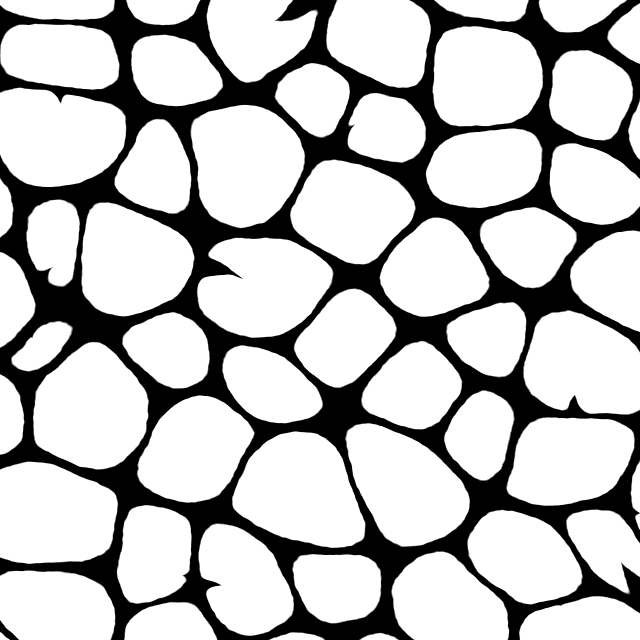
Reproduce this pattern procedurally as a WebGL 2 fragment shader.

```glsl
#version 300 es
precision highp float;

// Irregular rounded white stones packed in a black ground, some of them notched.
// Stones are cells of a weighted Voronoi diagram: a smooth minimum over the
// distances to all cell walls rounds the corners, gradient noise roughens the rims.

uniform vec2 u_resolution;
out vec4 fragColor;

const vec3 STONE_COLOR = vec3(1.0);
const vec3 GROUND_COLOR = vec3(0.0);
const vec2 STONES_PER_CANVAS = vec2(5.9, 7.1);
const float TILT = -0.25;         // direction of the long axes, radians
const float JITTER = 0.74;        // irregularity of the stone centres
const float SIZE_SPREAD = 0.30;   // spread of the cell weights
const float ROUNDING = 0.102;     // corner softness, in cells
const float HALF_GAP = 0.028;     // half width of the narrow channels
const float NOTCHED_SHARE = 0.24;

vec2 hash2(vec2 p) {
    vec3 q = fract(p.xyx * vec3(0.1031, 0.1030, 0.0973));
    q += dot(q, q.yzx + 33.33);
    return fract((q.xx + q.yz) * q.zy);
}

mat2 rotation(float angle) {
    float c = cos(angle), s = sin(angle);
    return mat2(c, s, -s, c);
}

float cornerSlope(vec2 corner, vec2 offset) {
    return dot(hash2(corner) * 2.0 - 1.0, offset);
}

// Gradient noise, roughly -0.7 to 0.7
float gradientNoise(vec2 p) {
    vec2 i = floor(p), f = p - i;
    vec2 u = f * f * f * (f * (f * 6.0 - 15.0) + 10.0);
    vec2 e = vec2(0.0, 1.0);
    float low = mix(cornerSlope(i, f), cornerSlope(i + e.yx, f - e.yx), u.x);
    float high = mix(cornerSlope(i + e, f - e), cornerSlope(i + e.yy, f - e.yy), u.x);
    return mix(low, high, u.y);
}

float smoothMin(float a, float b, float k) {
    float h = max(k - abs(a - b), 0.0) / k;
    return min(a, b) - 0.25 * k * h * h;
}

// Centre (xy) and weight (z) of a cell; odd rows are shifted by half a cell
vec3 stoneSite(vec2 cell) {
    vec2 shift = vec2(0.5 * mod(cell.y, 2.0), 0.0);
    vec2 center = cell + 0.5 + shift + JITTER * (hash2(cell) - 0.5);
    return vec3(center, SIZE_SPREAD * hash2(cell + 71.0).x);
}

float powerDistance(vec2 p, vec3 site) {
    vec2 d = p - site.xy;
    return dot(d, d) - site.z;
}

// Cell that owns the point
vec2 owningCell(vec2 p) {
    vec2 base = floor(p), owner = base;
    float nearest = 1e5;
    for (int y = -2; y <= 2; y++)
    for (int x = -2; x <= 2; x++) {
        vec2 cell = base + vec2(x, y);
        float d = powerDistance(p, stoneSite(cell));
        if (d < nearest) { nearest = d; owner = cell; }
    }
    return owner;
}

// Smooth minimum of the distances to the walls around a cell
float wallDistance(vec2 p, vec2 owner, float rounding) {
    vec3 site = stoneSite(owner);
    float own = powerDistance(p, site);
    float sum = 0.0;
    for (int y = -2; y <= 2; y++)
    for (int x = -2; x <= 2; x++) {
        if (x == 0 && y == 0) continue;
        vec3 other = stoneSite(owner + vec2(x, y));
        float wall = (powerDistance(p, other) - own) / (2.0 * distance(other.xy, site.xy));
        sum += exp(-wall / rounding);
    }
    return -rounding * log(sum);
}

// Curved wedge that opens outwards from a tip near the stone centre
float notchDistance(vec2 p, float angle, float tip) {
    vec2 q = rotation(-angle) * p;
    float reach = q.x - tip;
    float bend = 0.9 * reach * max(reach, 0.0);
    return 0.9 * (abs(q.y - bend) - 0.38 * reach);
}

// Positive inside a stone, negative in the ground
float stoneField(vec2 p) {
    vec2 warp = vec2(gradientNoise(p * 1.7), gradientNoise(p * 1.7 + 40.0));
    vec2 q = p + 0.10 * warp;
    vec2 cell = owningCell(q);
    float field = wallDistance(q, cell, ROUNDING);
    float gap = HALF_GAP + 0.03 * gradientNoise(p * 1.1 + 15.0);
    float roughness = 0.016 * gradientNoise(p * 7.0) + 0.008 * gradientNoise(p * 17.0);
    field -= max(gap, 0.016) + roughness;

    vec2 pick = hash2(cell + 133.0);
    if (pick.x < NOTCHED_SHARE) {
        float tip = mix(0.24, 0.34, hash2(cell + 29.0).y);
        float notch = notchDistance(q - stoneSite(cell).xy, 6.2832 * pick.y, tip);
        field = smoothMin(field, notch + roughness, 0.07);
    }
    return field;
}

void main() {
    float side = min(u_resolution.x, u_resolution.y);
    vec2 canvas = gl_FragCoord.xy / side;
    vec2 p = rotation(-TILT) * canvas * STONES_PER_CANVAS + 20.0;
    float pixel = STONES_PER_CANVAS.y / side;
    float coverage = clamp(stoneField(p) / pixel + 0.5, 0.0, 1.0);
    fragColor = vec4(mix(GROUND_COLOR, STONE_COLOR, coverage), 1.0);
}
```
